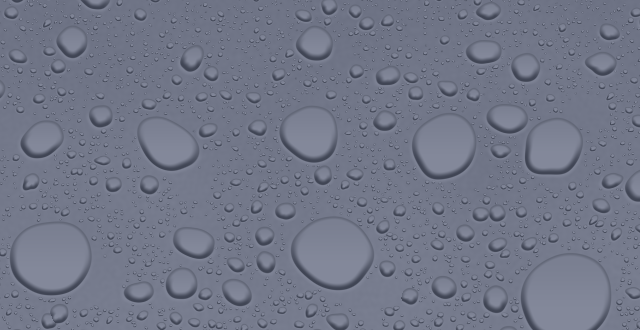
This texture is drawn by a Shadertoy shader. Its source:

```glsl
#define DRY vec3(0.45, 0.47, 0.54)
#define LIT vec3(0.515, 0.535, 0.605)
#define SHADE vec3(0.36, 0.38, 0.44)
#define DEEP vec3(0.25, 0.27, 0.33)
#define LAYERS 5
#define BIG_CELL 0.37
#define SHRINK 0.47
#define DENSITY 0.62
#define RIM 0.024
#define WOBBLE 0.24
#define SHADOW_DIR vec2(-0.2, -0.98)

vec3 hash(vec2 p) {
    vec3 q = fract(p.xyx * vec3(0.1031, 0.1030, 0.0973));
    q += dot(q, q.yzx + 33.33);
    return fract((q.xxy + q.yzz) * q.zyx);
}

float cornerSlope(vec2 corner, vec2 offset) {
    return dot(hash(corner).xy * 2.0 - 1.0, offset);
}

float gradientNoise(vec2 p) {
    vec2 i = floor(p), f = fract(p), e = vec2(1.0, 0.0);
    vec2 u = f * f * f * (f * (f * 6.0 - 15.0) + 10.0);
    float low = mix(cornerSlope(i, f), cornerSlope(i + e, f - e), u.x);
    float high = mix(cornerSlope(i + e.yx, f - e.yx), cornerSlope(i + 1.0, f - 1.0), u.x);
    return mix(low, high, u.y);
}

// Distance to an oval with a wavy outline and sometimes a pointed tail
float dropDistance(vec2 p, float radius, vec3 seed) {
    float angle = (seed.x - 0.4) * 1.6;
    float stretch = mix(0.94, 1.24, seed.y);
    float c = cos(angle), s = sin(angle);
    vec2 q = mat2(c, -s, s, c) * p * vec2(1.0 / stretch, stretch);
    float len = length(q) + 1e-5;
    vec2 dir = q / len;
    float tail = 0.4 * smoothstep(0.6, 1.0, seed.z) * pow(max(-dir.x, 0.0), 8.0);
    float wave = WOBBLE * gradientNoise(dir * 0.8 + seed.xy * 60.0);
    return len - radius * (1.0 + wave + tail);
}

// Closest drop of one size class: distance, offset from its centre, radius
vec4 nearestDrop(vec2 p, int layer) {
    float cell = BIG_CELL * pow(SHRINK, float(layer));
    float density = layer == 0 ? 0.72 : DENSITY;
    float jitter = layer == 0 ? 0.5 : 0.75;
    vec2 home = floor(p / cell);
    vec4 best = vec4(1.0, 0.0, 1.0, 1.0);
    for (int y = -1; y <= 1; y++)
    for (int x = -1; x <= 1; x++) {
        vec2 id = home + vec2(x, y);
        vec2 key = id + 71.0 * float(layer) + 19.0;
        vec3 place = hash(key);
        vec3 seed = hash(key + 137.0);
        if (fract(seed.z * 7.0) > density) continue;
        vec2 centre = (id + 0.5 + (place.xy - 0.5) * jitter) * cell;
        float radius = cell * mix(0.16, 0.34, place.z * sqrt(place.z));
        radius *= mix(1.15, 0.75, clamp(centre.y, 0.0, 1.0));
        vec2 offset = p - centre;
        float d = dropDistance(offset, radius, seed);
        if (d < best.x) best = vec4(d, offset, radius);
    }
    return best;
}

// Small drops are absorbed where a larger one already sits
bool isAbsorbed(vec2 centre, float radius, int layer) {
    for (int i = 0; i < layer; i++)
        if (nearestDrop(centre, i).x < radius * 1.3) return true;
    return false;
}

vec3 paintDrop(vec3 ground, vec4 drop, float blur) {
    float d = drop.x, radius = drop.w;
    vec2 outward = normalize(drop.yz + 1e-6);
    float lower = smoothstep(-0.55, 0.7, dot(outward, SHADOW_DIR));
    float rim = min(0.75 * radius, RIM);

    // Body brightens downwards, then falls into the dark lower rim
    float fall = 1.0 - smoothstep(-0.5, 1.0, drop.z / radius);
    vec3 body = mix(DRY, LIT, 0.4 + 0.6 * fall);
    body = mix(body, SHADE, 0.85 * (1.0 - lower) * smoothstep(-0.5 * rim, 0.0, d));
    body = mix(body, DEEP, lower * smoothstep(-rim, -0.2 * rim, d));

    // Faint light gathered on the ground just below
    float glow = 0.75 * lower * (1.0 - smoothstep(0.0, 0.6 * rim, d));
    ground = mix(ground, LIT, glow);
    return mix(ground, body, 1.0 - smoothstep(-blur, blur, d));
}

void mainImage(out vec4 fragColor, in vec2 fragCoord) {
    vec2 uv = fragCoord / iResolution.y;
    float blur = max(0.8 / iResolution.y, 0.002);

    // Ground grows lighter downwards, with broad and fine mottling
    vec3 color = DRY + 0.035 * (0.5 - uv.y);
    color += 0.02 * gradientNoise(uv * 3.0) + 0.016 * gradientNoise(uv * 60.0);

    for (int layer = LAYERS - 1; layer >= 0; layer--) {
        vec4 drop = nearestDrop(uv, layer);
        if (drop.x < RIM && !isAbsorbed(uv - drop.yz, drop.w, layer))
            color = paintDrop(color, drop, blur);
    }
    fragColor = vec4(color, 1.0);
}
```
